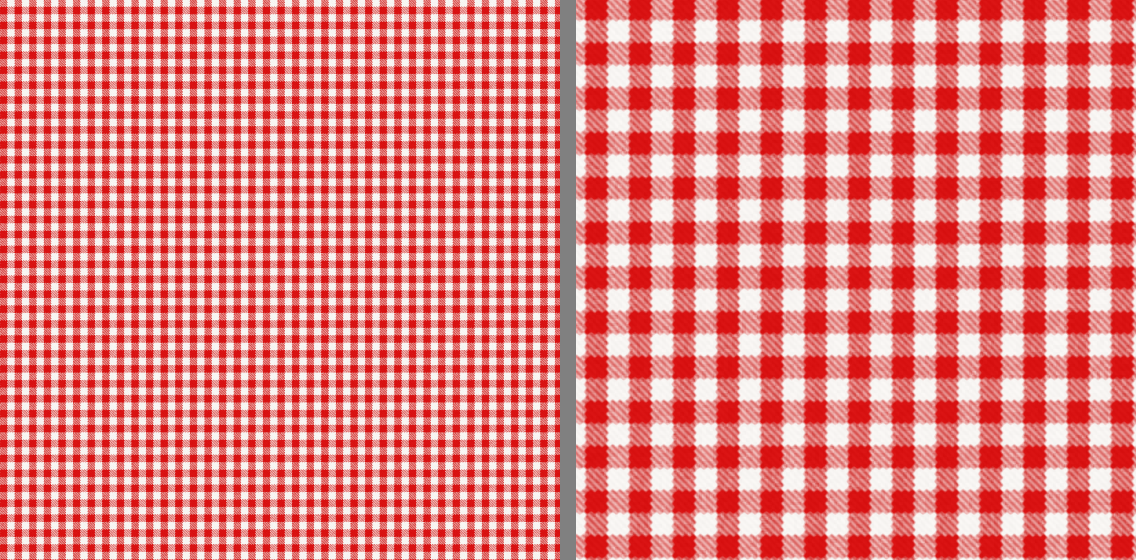
Left: the whole. Right: its middle third, enlarged.
Give the GLSL for this pattern, as a three.js fragment shader.

```glsl
// Red and white gingham cloth with twill-woven half-tone squares.
varying vec2 vUv;

const vec2 REPEATS = vec2(38.35, 37.5);  // checks across and up
const vec2 OFFSET = vec2(0.0, 0.55);     // where the first red band starts, in repeats
const float BAND = 0.5;                  // red share of each repeat
const float SOFT = 0.04;                 // half width of a band edge, in repeats
const float TOOTH = 0.02;                // thread steps along the band edges
const float RIBS = 6.0;                  // twill ribs per repeat
const float RIB_DEPTH = 0.24;
const float BIAS = 0.14;                 // warp squares darker, weft squares paler
const float FLECK = 0.22;                // uneven thread tone
const float GRAIN = 0.015;               // faint shading of the whole cloth

const vec3 RED = vec3(0.85, 0.07, 0.07);
const vec3 WHITE = vec3(0.97, 0.96, 0.95);
const vec3 DEEP_PINK = vec3(0.85, 0.30, 0.29);
const vec3 PALE_PINK = vec3(0.94, 0.76, 0.75);

const float TAU = 6.2831853;

float hash(vec2 p) {
  return fract(sin(dot(p, vec2(127.1, 311.7))) * 43758.5453);
}

// 1 inside the red band of each repeat, 0 in the white band
float band(float x) {
  float d = abs(fract(x - 0.5 * BAND + 0.5) - 0.5) - 0.5 * BAND;
  return 1.0 - smoothstep(-SOFT, SOFT, d);
}

void main() {
  vec2 p = vUv * REPEATS - OFFSET;
  vec2 thread = p * RIBS;

  // Dyed bands, with edges stepped by the crossing threads
  vec2 tooth = TOOTH * sin(TAU * thread.yx);
  float warp = band(p.x + tooth.x);
  float weft = band(p.y + tooth.y);

  // Diagonal twill where a red thread crosses a white one
  float rib = sin(TAU * (thread.x + thread.y));
  float fleck = hash(floor(thread * 2.0)) - 0.5;
  float tone = 0.46 + BIAS * (weft - warp) + RIB_DEPTH * rib + FLECK * fleck;
  vec3 twill = mix(DEEP_PINK, PALE_PINK, clamp(tone, 0.0, 1.0));

  vec3 color = mix(mix(WHITE, twill, warp), mix(twill, RED, warp), weft);
  color += GRAIN * (0.5 * rib + fleck);
  gl_FragColor = vec4(color, 1.0);
}
```
